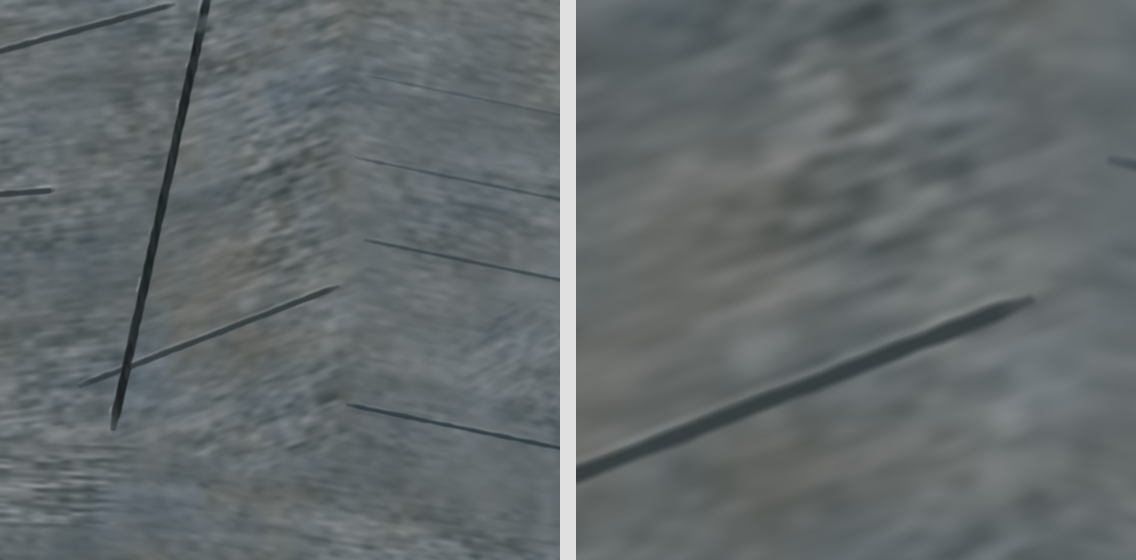
Left: the whole. Right: its middle third, enlarged.
Give the GLSL for this texture, as a WebGL 1 fragment shader.

```glsl
precision highp float;
// Weathered slate-grey boards with slanted grain, dark seams and one long joint.
uniform vec2 u_resolution;

const vec3 SLATE = vec3(0.388, 0.415, 0.424);
const vec3 TONE_SHIFT = vec3(1.0, 0.96, 0.98);
const vec3 WARM_SHIFT = vec3(0.045, 0.008, -0.04);
const vec3 JOINT_COLOR = vec3(0.14, 0.165, 0.168);
const vec3 SEAM_COLOR = vec3(0.20, 0.23, 0.24);
const vec3 CRACK_COLOR = vec3(0.19, 0.24, 0.265);
const vec2 JOINT_FOOT = vec2(0.202, 0.235);
const vec2 JOINT_HEAD = vec2(0.374, 1.02);
const float JOINT_WIDTH = 0.0078;
const float SEAM_WIDTH = 0.0047;
const float CRACK_WIDTH = 0.0022;
const float CRACK_STEP = 0.147;
const float EDGE_SOFTNESS = 0.0028;
const float LEFT_CONTRAST = 0.085;
const float MIDDLE_CONTRAST = 0.105;
const float RIGHT_CONTRAST = 0.055;
const float BOTTOM_CONTRAST = 0.075;
const float MOTTLE_CONTRAST = 0.085;

float hash(vec2 cell) {
  vec3 q = fract(cell.xyx * vec3(0.1031, 0.1030, 0.0973));
  q += dot(q, q.yzx + 33.33);
  return fract((q.x + q.y) * q.z);
}

// Value noise centred on zero
float noise(vec2 p) {
  vec2 i = floor(p), f = fract(p);
  f = f * f * (3.0 - 2.0 * f);
  float low = mix(hash(i), hash(i + vec2(1.0, 0.0)), f.x);
  float high = mix(hash(i + vec2(0.0, 1.0)), hash(i + 1.0), f.x);
  return mix(low, high, f.y) - 0.5;
}

vec2 alongSlope(vec2 p, float slope) {
  vec2 dir = normalize(vec2(1.0, slope));
  return vec2(dot(p, dir), dot(p, vec2(-dir.y, dir.x)));
}

// Long streaks, fine fibres and short flecks along one slope
float grain(vec2 p, float slope) {
  vec2 r = alongSlope(p, slope);
  return noise(r * vec2(5.0, 48.0)) + 0.8 * noise(r * vec2(22.0, 135.0) + 17.0)
       + noise(r * vec2(52.0, 95.0) + 41.0);
}

// x: dark groove coverage, y: pale rim on its upper side
vec2 groove(vec2 p, vec2 a, vec2 b, float width) {
  vec2 d = b - a;
  float h = clamp(dot(p - a, d) / dot(d, d), 0.0, 1.0);
  vec2 away = p - a - d * h;
  float soft = max(EDGE_SOFTNESS, 1.0 / u_resolution.y);
  float taper = smoothstep(0.0, 0.05, min(h, 1.0 - h));
  float w = width * (0.65 + 0.35 * taper) + 0.0018 * noise(p * 65.0);
  float dist = length(away);
  float dark = 1.0 - smoothstep(w - soft, w + soft, dist);
  float rim = smoothstep(w, w + soft, dist) * (1.0 - smoothstep(w + soft, w + 3.0 * soft, dist));
  return vec2(dark * (0.6 + 0.4 * taper), rim * taper * step(0.0, away.y));
}

void main() {
  vec2 p = gl_FragCoord.xy / u_resolution;

  // Board zones with blurred borders
  float jointX = JOINT_FOOT.x + (p.y - JOINT_FOOT.y) * (JOINT_HEAD.x - JOINT_FOOT.x) / (JOINT_HEAD.y - JOINT_FOOT.y);
  float pastJoint = smoothstep(-0.006, 0.006, p.x - jointX);
  float right = smoothstep(0.57, 0.66, p.x + 0.05 * noise(p * 9.0));
  float bottom = 1.0 - smoothstep(0.17, 0.26, p.y + 0.1 * p.x + 0.05 * noise(p * 7.0));
  float middle = pastJoint * (1.0 - right);
  float left = (1.0 - pastJoint) * (1.0 - right);
  float striped = (1.0 - smoothstep(0.17, 0.28, p.x + 0.08 * noise(p * 14.0)))
                * smoothstep(0.045, 0.075, p.y) * (1.0 - smoothstep(0.195, 0.22, p.y));
  float scuffed = 1.0 - smoothstep(0.05, 0.16, length((p - vec2(0.95, 0.36)) * vec2(0.8, 1.1)));

  // Grain of each zone, worn smooth in places
  float upper = left * LEFT_CONTRAST * grain(p, 0.12)
              + middle * MIDDLE_CONTRAST * grain(p + 3.0, 0.34)
              + right * RIGHT_CONTRAST * grain(p + 7.0, -0.2);
  float tone = mix(upper, BOTTOM_CONTRAST * grain(p + 11.0, -0.16), bottom);
  tone *= 1.0 + 1.1 * noise(p * 8.0 + 5.0);
  vec2 stripeP = alongSlope(p, -0.04);
  float stripes = noise(stripeP * vec2(13.0, 125.0)) + 0.6 * noise(stripeP * vec2(45.0, 150.0) + 9.0);
  tone = mix(tone, 0.21 * stripes, striped);
  tone += scuffed * 0.07 * grain(p + 19.0, 0.5);

  // Broad mottling and faint blue or brown stains
  tone += MOTTLE_CONTRAST * (0.7 * noise(p * 5.0 + 23.0) + 0.55 * noise(p * 14.0) + 0.4 * noise(p * 38.0));
  float stain = noise(alongSlope(p, 0.3) * vec2(4.0, 8.0) + 31.0) + 0.5 * noise(p * 18.0 + 3.0);
  vec3 color = SLATE + tone * TONE_SHIFT + stain * WARM_SHIFT * (0.45 + 0.45 * middle);

  // Broad seams rising on the left, every other one a short stub
  for (int k = 0; k < 3; k++) {
    float i = float(k);
    float stub = mod(i, 2.0);
    vec2 start = vec2(0.163 * step(1.5, i), 0.908 - 0.295 * i + 0.04 * stub);
    float run = mix(0.31 + 0.065 * i, 0.094, stub);
    float slope = mix(0.27 + 0.058 * i, 0.07, stub);
    vec2 seam = groove(p, start - vec2(0.02, 0.02 * slope), start + run * vec2(1.0, slope), SEAM_WIDTH);
    color = mix(color + 0.055 * seam.y, SEAM_COLOR, 0.9 * seam.x);
  }

  // Thin cracks falling to the right edge, stronger lower down
  for (int k = 0; k < 5; k++) {
    float i = float(k);
    float strength = (0.35 + 0.17 * i) * (1.0 - step(2.5, i) * step(i, 3.5));
    vec2 start = vec2(0.64 + 0.05 * (hash(vec2(i, 4.0)) - 0.5), 0.865 - CRACK_STEP * i);
    vec2 crack = groove(p, start, start + vec2(0.44, -0.09), CRACK_WIDTH + 0.0003 * i);
    color = mix(color + 0.02 * strength * crack.y, CRACK_COLOR, min(strength, 0.95) * crack.x);
  }

  // Long steep joint, smudged near its head and flecked along its edge
  vec2 joint = groove(p, JOINT_FOOT, JOINT_HEAD, JOINT_WIDTH);
  float smudge = 1.0 - 0.6 * (1.0 - smoothstep(0.006, 0.022, abs(p.y - 0.958)));
  float fleck = smoothstep(0.1, 0.4, noise(p * 60.0 + 13.0));
  vec3 jointColor = JOINT_COLOR + 0.08 * noise(p * vec2(150.0, 45.0));
  color = mix(color + 0.12 * fleck * joint.y, jointColor, joint.x * smudge);

  gl_FragColor = vec4(clamp(color, 0.0, 1.0), 1.0);
}
```
